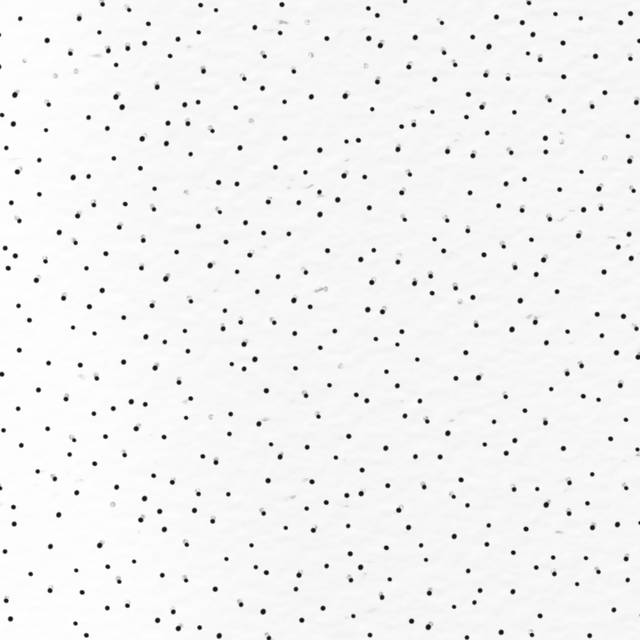
Give the GLSL for this texture, as a three.js fragment shader.

```glsl
varying vec2 vUv;

const float PAPER_GREY = 0.967;
const float PAPER_WHITE = 0.992;
const float INK = 0.09;
const float DOT_ROWS = 21.8;
const float DOT_JITTER = 0.70;
const float DOT_SKIP = 0.08;
const float DOT_RADIUS = 0.0036;
const float DOT_SOFTNESS = 0.0018;
const float GRID_ANGLE = 0.42;
const float CRUMB_SHARE = 0.35;
const float CRUMB_RADIUS = 0.0042;
const float CRUMB_DARKNESS = 0.30;
const vec2 GRAIN_SCALE = vec2(48.0, 74.0);
const vec2 LIGHT_STEP = vec2(0.0015, -0.0035);
const float RELIEF = 0.042;
const float SCUFF_DARKNESS = 0.30;

vec2 hash2(vec2 p) {
  vec3 q = fract(vec3(p.xyx) * vec3(0.1031, 0.1030, 0.0973));
  q += dot(q, q.yzx + 33.33);
  return fract((q.xx + q.yz) * q.zy);
}

float noise(vec2 p) {
  vec2 i = floor(p);
  vec2 f = fract(p);
  f = f * f * (3.0 - 2.0 * f);
  float low = mix(hash2(i).x, hash2(i + vec2(1.0, 0.0)).x, f.x);
  float high = mix(hash2(i + vec2(0.0, 1.0)).x, hash2(i + 1.0).x, f.x);
  return mix(low, high, f.y);
}

float fbm(vec2 p) {
  float sum = 0.0;
  float weight = 0.5;
  for (int i = 0; i < 3; i++) {
    sum += weight * noise(p);
    p = mat2(0.94, 0.34, -0.34, 0.94) * p * 2.0 + 17.3;
    weight *= 0.5;
  }
  return sum;
}

float paperHeight(vec2 uv) {
  return fbm(uv * GRAIN_SCALE + 40.0);
}

// Coverage of a soft disc at a distance from its centre
float disc(float dist, float radius) {
  return 1.0 - smoothstep(radius - DOT_SOFTNESS, radius + DOT_SOFTNESS, dist);
}

// Returns ink coverage in x and pale crumb coverage in y
vec2 dots(vec2 uv) {
  float c = cos(GRID_ANGLE);
  float s = sin(GRID_ANGLE);
  mat2 turn = mat2(c, s, -s, c);
  vec2 p = turn * uv * DOT_ROWS + 60.0;
  vec2 cover = vec2(0.0);
  for (int j = -1; j <= 1; j++) {
    float row = floor(p.y) + float(j);
    float shift = hash2(vec2(row, 7.0)).x;
    for (int i = -1; i <= 1; i++) {
      vec2 id = vec2(floor(p.x - shift) + float(i), row);
      vec2 centre = id + vec2(shift, 0.0) + 0.5 + (hash2(id) - 0.5) * DOT_JITTER;
      vec2 away = (p - centre) / DOT_ROWS;
      vec2 kind = hash2(id + 91.0);
      vec2 shape = hash2(id + 173.0);
      float present = step(DOT_SKIP, kind.x);
      float radius = DOT_RADIUS * mix(0.86, 1.10, shape.x);
      vec2 oval = away * vec2(1.0, mix(0.88, 1.12, shape.y));
      cover.x = max(cover.x, present * disc(length(oval), radius));

      // Raised fibres beside some of the holes
      vec2 side = vec2(shape.x - 0.5, 0.6) * 0.008;
      float ragged = noise(uv * 330.0);
      float crumb = disc(length(away - turn * side), CRUMB_RADIUS) * ragged;
      cover.y = max(cover.y, crumb * step(kind.y, CRUMB_SHARE));
    }
  }
  return cover;
}

void main() {
  // Broad light falling from the left
  float drift = fbm(vUv * 3.0 + 5.0) - 0.44;
  float shade = smoothstep(0.02, 0.42, vUv.x + 0.12 * (vUv.y - 0.5) + 0.2 * drift);
  float tone = mix(PAPER_WHITE, PAPER_GREY, shade) + 0.008 * drift;

  // Embossed paper grain
  float slope = paperHeight(vUv + LIGHT_STEP) - paperHeight(vUv - LIGHT_STEP);
  tone += slope * RELIEF * mix(0.5, 1.0, shade);

  // Sparse creases and scuffs
  float patches = smoothstep(0.76, 0.92, noise(vUv * 24.0 + 11.0));
  float crease = smoothstep(0.16, 0.5, -slope);
  tone -= SCUFF_DARKNESS * patches * crease;

  vec2 marks = dots(vUv);
  tone -= CRUMB_DARKNESS * marks.y;
  tone = mix(min(tone, 0.996), INK, marks.x);
  gl_FragColor = vec4(vec3(tone), 1.0);
}
```
